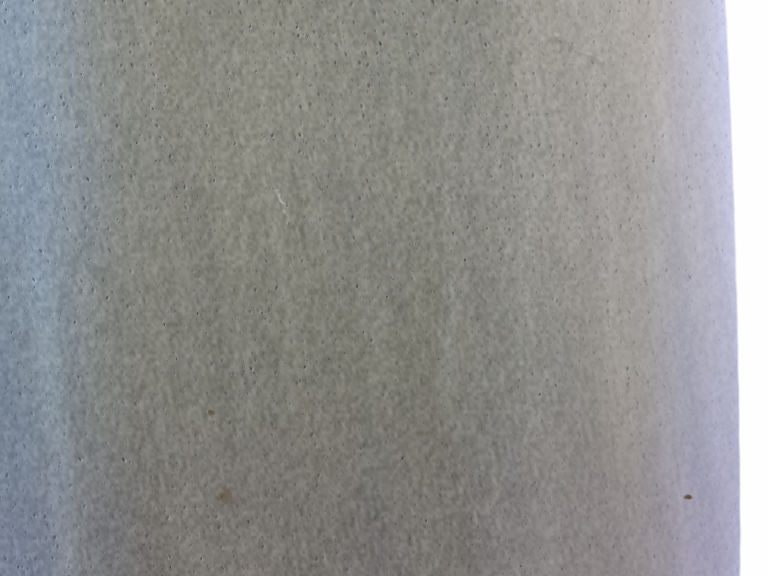
Give the GLSL for this texture, as a Shadertoy shader.

```glsl
// Weathered stone slab, cool on the left and glowing towards a bright gap on the right.
// Broad colour ramps carry leaning streaks, side-lit grain from offset noise,
// and layers of jittered oval pits; a few scratches and rust spots finish it.

float hash(vec2 p) {
    vec3 q = fract(vec3(p.xyx) * 0.1031);
    q += dot(q, q.yzx + 33.33);
    return fract((q.x + q.y) * q.z);
}

float noise(vec2 p) {
    vec2 i = floor(p), f = fract(p);
    f = f * f * (3.0 - 2.0 * f);
    return mix(mix(hash(i), hash(i + vec2(1, 0)), f.x),
               mix(hash(i + vec2(0, 1)), hash(i + vec2(1, 1)), f.x), f.y);
}

float fbm(vec2 p) {
    float sum = 0.0, amp = 0.5;
    for (int i = 0; i < 4; i++) {
        sum += amp * noise(p);
        p = p * 2.03 + 17.7;
        amp *= 0.5;
    }
    return sum;
}

// One oval pit at most per cell: x is its shadow, y its lit lower-right rim
vec2 pits(vec2 p, float cells, float chance) {
    vec2 q = p * cells, id = floor(q);
    vec2 jitter = vec2(hash(id + 3.1), hash(id + 47.3));
    vec2 d = fract(q) - mix(vec2(0.3, 0.36), vec2(0.66, 0.64), jitter);
    d.x += d.y * (hash(id + 71.9) * 0.8 - 0.4);
    float size = mix(0.5, 1.0, hash(id + 19.7));
    vec2 radius = vec2(0.22, 0.34) * size;
    float here = step(hash(id + 91.3), chance) * mix(0.35, 1.0, hash(id + 5.9));
    float hole = smoothstep(1.0, 0.3, length(d / radius));
    float rim = smoothstep(1.0, 0.3, length((d - vec2(0.16, -0.12) * size) / radius));
    return here * vec2(hole, rim * (1.0 - hole));
}

float segment(vec2 p, vec2 a, vec2 b) {
    vec2 ab = b - a;
    return length(p - a - ab * clamp(dot(p - a, ab) / dot(ab, ab), 0.0, 1.0));
}

float rustSpot(vec2 p, vec2 centre, float radius) {
    float ragged = radius * (0.3 + 1.2 * noise(p * 170.0));
    return smoothstep(ragged, ragged * 0.3, length((p - centre) * vec2(1.0, 1.2)));
}

void mainImage(out vec4 fragColor, in vec2 fragCoord) {
    vec2 p = fragCoord / iResolution.y;
    float u = fragCoord.x / iResolution.x;
    vec2 lean = vec2(p.x + 0.1 * p.y, p.y);

    // Broad light across the slab
    float wander = (fbm(lean * vec2(7.0, 1.3)) - 0.47) * 0.1;
    vec3 stone = mix(vec3(0.505, 0.56, 0.615), vec3(0.505, 0.505, 0.472),
                     smoothstep(0.01, 0.23, u + wander));
    stone = mix(stone, vec3(0.625, 0.61, 0.595), smoothstep(0.55, 0.87, u + wander));
    stone = mix(stone, vec3(0.70, 0.70, 0.775), smoothstep(0.82, 0.945, u + wander * 0.4));
    stone *= mix(0.91, 1.08, smoothstep(0.0, 0.95, p.y));
    stone += vec3(0.008, -0.006, 0.012) * smoothstep(0.4, 0.0, p.y);

    // Leaning streaks, warm and cool stains
    float streak = fbm(lean * vec2(26.0, 2.6) + 5.0) - 0.47;
    float stain = fbm(lean * vec2(9.0, 3.0) + 31.0) - 0.47;
    stone += streak * 0.07 + stain * vec3(0.03, 0.015, -0.01);
    float paleX = 0.125 - 0.11 * p.y + 0.02 * (fbm(p.yy * 9.0) - 0.5);
    float pale = smoothstep(0.035, 0.0, abs(p.x - paleX)) * smoothstep(0.75, 0.4, p.y) * 0.7;
    pale += smoothstep(0.03, 0.0, abs(p.x - 0.79 + 0.02 * noise(p.yy * 12.0)))
          * smoothstep(0.22, 0.36, p.y) * smoothstep(0.56, 0.44, p.y)
          * 1.3 * fbm(p * vec2(70.0, 40.0));
    stone += pale * vec3(0.045, 0.06, 0.07);

    // Side-lit grain, calmer near the bright edge
    float calm = mix(1.0, 0.45, smoothstep(0.62, 0.93, u));
    vec2 g = vec2(lean.x + 0.12 * p.y, p.y);
    vec2 scale = vec2(130.0, 95.0);
    float relief = noise(g * scale) - noise((g + vec2(0.0045, -0.0035)) * scale);
    float grain = noise(g * vec2(205.0, 165.0) + 9.0) - 0.5;
    float mottle = fbm(lean * vec2(50.0, 40.0)) - 0.47;
    stone += calm * (relief * 0.062 + grain * 0.068 + mottle * 0.06);

    // Pits from fine to bold, clustered by slow noise
    float cluster = smoothstep(0.3, 0.6, fbm(lean * vec2(6.0, 3.0) + 12.0));
    vec2 pit = pits(lean, 84.0, 0.4) * 0.6
             + pits(lean + 0.37, 56.0, 0.36) * mix(0.35, 0.95, cluster)
             + pits(lean + 0.71, 64.0, 0.02) * 1.4;
    stone *= 1.0 - calm * min(pit.x, 1.5) * vec3(0.29, 0.28, 0.25);
    stone += calm * min(pit.y, 1.0) * mix(0.1, 0.05, smoothstep(0.2, 0.6, u));

    // Scratch, ridge and rust, all broken up by noise
    float rough = 0.005 * (noise(p * 90.0) - 0.5);
    float worn = smoothstep(0.25, 0.7, noise(p * 120.0 + 4.0));
    float scratch = segment(p + rough, vec2(0.482, 0.67), vec2(0.50, 0.615));
    float ridge = segment(p + rough, vec2(0.95, 0.945), vec2(1.045, 0.895));
    float shade = segment(p + rough, vec2(0.96, 0.932), vec2(1.045, 0.886));
    stone += 0.16 * mix(0.3, 1.0, worn) * smoothstep(0.005, 0.0, scratch);
    stone += 0.06 * worn * smoothstep(0.006, 0.0, ridge) - 0.04 * smoothstep(0.01, 0.0, shade);
    float rust = rustSpot(p, vec2(0.365, 0.285), 0.01)
               + rustSpot(p, vec2(0.39, 0.14), 0.022) * 0.6
               + rustSpot(p, vec2(1.195, 0.137), 0.008) * 1.4;
    stone = mix(stone, vec3(0.33, 0.25, 0.16), min(rust * 0.6, 0.85));

    // Slightly bowed slab edge with bloom, then the bright gap
    float edge = mix(1.285, 1.259, p.y * p.y) + 0.001 * (noise(p.yy * 25.0) - 0.5);
    float inside = edge - p.x;
    stone += vec3(0.06, 0.07, 0.10) * exp(-max(inside, 0.0) / 0.018);
    float soft = 0.0015 + 0.7 / iResolution.y;
    vec3 colour = mix(vec3(0.995, 0.995, 1.0), stone, smoothstep(-soft, soft, inside));
    fragColor = vec4(clamp(colour, 0.0, 1.0), 1.0);
}
```
